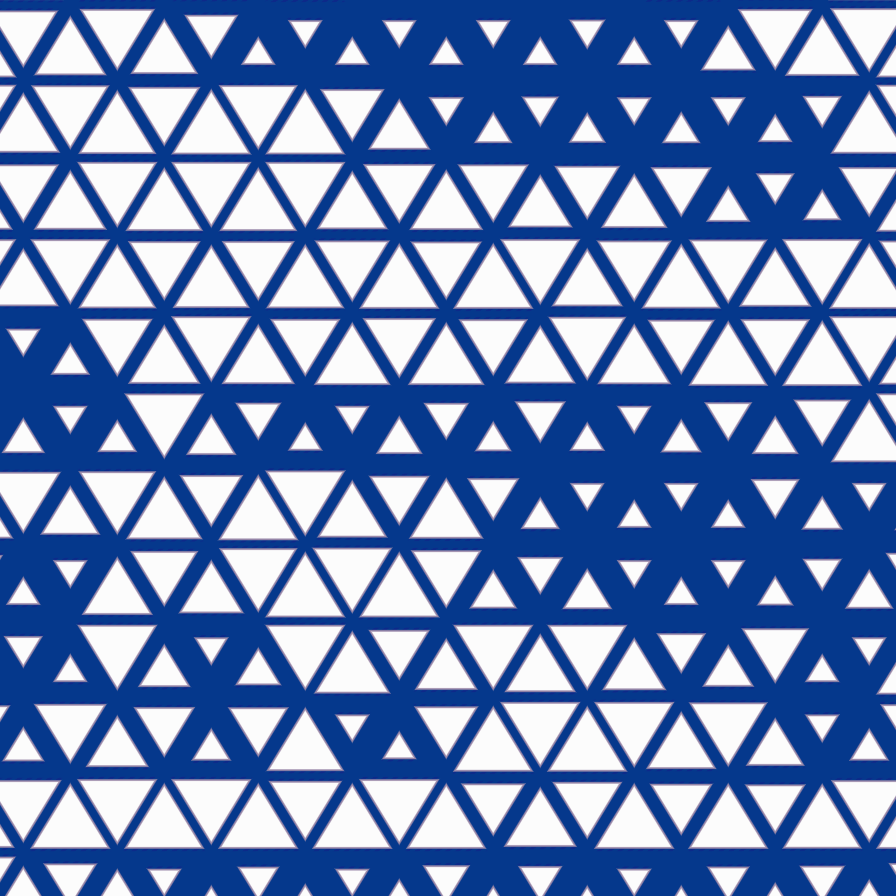
Write a Shadertoy shader that draws this pattern.

```glsl
const vec3 BLUE  = vec3(0.02, 0.22, 0.55);
const vec3 NAVY  = vec3(0.05, 0.16, 0.54);
const vec3 MAUVE = vec3(0.60, 0.53, 0.66);
const vec3 WHITE = vec3(0.99);

const vec2  CELL       = vec2(0.05245, 0.0861);  // half base and height of a lattice triangle
const vec2  ORIGIN     = vec2(0.0260, 0.0044);   // first column centre, first row top
const float SMALLEST   = 0.335;                  // triangle scale limits
const float LARGEST    = 0.82;
const float DENSE      = 0.78;                   // typical scales of the two regions
const float SPARSE     = 0.32;
const float EDGE       = 0.0019;                 // half width of the tinted rim
const float DASH_PITCH = 0.0113;
const float DASH_REACH = 0.0045;

// Sparse regions in lattice units: column, row, radii
const int PATCH_COUNT = 11;
const vec4 PATCHES[PATCH_COUNT] = vec4[](
    vec4(9.5, 0.0, 5.2, 0.9),  vec4(12.5, 1.0, 3.9, 0.9),
    vec4(16.3, 1.7, 1.5, 1.0), vec4(0.2, 4.6, 1.9, 0.9),
    vec4(0.2, 7.7, 1.3, 1.2),  vec4(7.8, 5.2, 3.4, 0.7),
    vec4(14.0, 6.3, 4.6, 1.6), vec4(17.5, 8.7, 1.3, 0.9),
    vec4(4.0, 8.4, 1.5, 0.6),  vec4(7.5, 9.0, 0.9, 0.6),
    vec4(10.0, 11.2, 8.0, 0.6));

float hash(vec2 p) {
    return fract(sin(dot(p, vec2(127.1, 311.7))) * 43758.5);
}

// How sparse the lattice is at a cell, 0 to 1
float sparseness(vec2 cell) {
    float field = 0.0;
    for (int i = 0; i < PATCH_COUNT; i++) {
        vec2 d = (cell - PATCHES[i].xy) / PATCHES[i].zw;
        field = max(field, exp(-0.7 * dot(d, d)));
    }
    return smoothstep(0.25, 0.65, field);
}

float triangleScale(vec2 cell) {
    float variation = mix(0.14, 0.36, smoothstep(3.0, 6.0, cell.y));
    float size = mix(DENSE, SPARSE, sparseness(cell));
    size += variation * (hash(cell) - 0.5);
    return clamp(size, SMALLEST, LARGEST);
}

void mainImage(out vec4 fragColor, in vec2 fragCoord) {
    vec2 uv = fragCoord / iResolution.y;
    vec2 p = vec2(uv.x, 1.0 - uv.y);

    // Find the lattice triangle; neighbours alternate direction
    vec2 grid = (p - ORIGIN) / CELL;
    vec2 cell = floor(grid);
    vec2 f = fract(grid);
    bool pointsDown = mod(cell.x + cell.y, 2.0) < 0.5;
    if (f.x > (pointsDown ? 1.0 - f.y : f.y)) {
        cell.x += 1.0;
        pointsDown = !pointsDown;
    }

    // Local position around the centroid, y running from apex to base
    float fromApex = pointsDown ? 1.0 - f.y : f.y;
    vec2 q = vec2(abs(grid.x - cell.x), fromApex - 2.0 / 3.0) * CELL;

    // Distances to the base and to the two slanted sides
    float size = triangleScale(cell);
    vec2 sideNormal = normalize(vec2(CELL.y, -CELL.x));
    float sideInset = CELL.x * CELL.y * 2.0 / (3.0 * length(CELL));
    float base = q.y - size * CELL.y / 3.0;
    float side = dot(q, sideNormal) - size * sideInset;
    float dist = max(base, side);

    // Faint slanted dashes just beyond each base
    float soft = max(EDGE, 0.8 / iResolution.y);
    float wave = sin(6.2832 * (p.x + 1.5 * p.y) / DASH_PITCH);
    float dash = smoothstep(-0.3, 0.4, wave) * smoothstep(0.0, soft, base)
               * (1.0 - smoothstep(DASH_REACH - soft, DASH_REACH, base))
               * (1.0 - smoothstep(-soft, soft, side));

    // Blend through the mauve rim from ground to fill
    vec3 color = mix(BLUE, NAVY, dash);
    color = mix(color, MAUVE, 1.0 - smoothstep(0.0, soft, dist));
    color = mix(color, WHITE, 1.0 - smoothstep(-soft, 0.0, dist));
    fragColor = vec4(color, 1.0);
}
```
